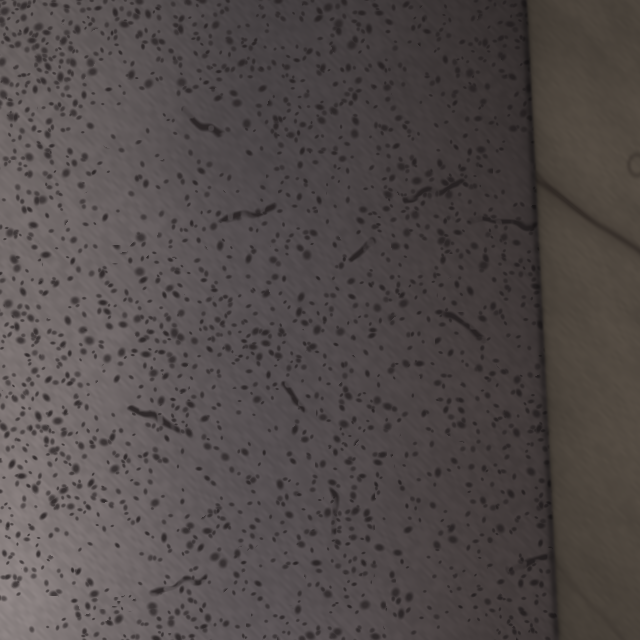
Write a Shadertoy shader that draws this texture.

```glsl
const vec3 PANEL_LEFT = vec3(0.470, 0.438, 0.436);
const vec3 PANEL_MID = vec3(0.322, 0.299, 0.308);
const vec3 PANEL_RIGHT = vec3(0.256, 0.229, 0.228);
const vec3 STONE = vec3(0.318, 0.287, 0.254);
const vec3 SPECK = vec3(0.138, 0.120, 0.123);
const vec3 VEIN = vec3(0.185, 0.158, 0.142);
const float EDGE_BASE = 0.873;
const float EDGE_LEAN = 0.050;
const float COARSE_GRID = 46.0;
const float FINE_GRID = 76.0;
const float SPECK_DENSITY = 0.37;
const float CRACK_WIDTH = 0.0048;

// Short dark chains: start xy, end xy
const int CRACKS = 11;
const vec4 CRACK[CRACKS] = vec4[CRACKS](
    vec4(0.349, 0.651, 0.430, 0.681), vec4(0.632, 0.688, 0.723, 0.717),
    vec4(0.736, 0.661, 0.836, 0.648), vec4(0.293, 0.827, 0.341, 0.789),
    vec4(0.208, 0.365, 0.276, 0.328), vec4(0.241, 0.073, 0.319, 0.099),
    vec4(0.553, 0.596, 0.582, 0.622), vec4(0.794, 0.109, 0.870, 0.138),
    vec4(0.521, 0.232, 0.525, 0.167), vec4(0.697, 0.512, 0.753, 0.469),
    vec4(0.443, 0.397, 0.471, 0.355));

vec3 hash3(vec2 p) {
    vec3 q = fract(p.xyx * vec3(0.1031, 0.1030, 0.0973));
    q += dot(q, q.yxz + 33.33);
    return fract((q.xxy + q.yzz) * q.zyx);
}

float noise(vec2 p) {
    vec2 i = floor(p), f = fract(p);
    f = f * f * (3.0 - 2.0 * f);
    float low = mix(hash3(i).x, hash3(i + vec2(1, 0)).x, f.x);
    float high = mix(hash3(i + vec2(0, 1)).x, hash3(i + vec2(1, 1)).x, f.x);
    return mix(low, high, f.y);
}

float fbm(vec2 p) {
    float sum = 0.0, amp = 0.5;
    for (int i = 0; i < 4; i++) {
        sum += amp * noise(p);
        p = mat2(1.6, 1.2, -1.2, 1.6) * p + 7.3;
        amp *= 0.5;
    }
    return sum;
}

// Scattered, randomly turned ovals; density is the chance of a filled cell
float specks(vec2 uv, float grid, float density, float size, float seed) {
    vec2 p = uv * grid, cell = floor(p);
    float cover = 0.0;
    for (int y = -1; y <= 1; y++)
    for (int x = -1; x <= 1; x++) {
        vec2 id = cell + vec2(x, y);
        vec3 place = hash3(id + seed), form = hash3(id + seed + 61.7);
        vec2 d = p - id - place.xy;
        float a = 6.2832 * form.x;
        d = mat2(cos(a), -sin(a), sin(a), cos(a)) * d;
        d.y *= 1.1 + 0.6 * form.y;
        float radius = size * (0.65 + 0.7 * form.z);
        float oval = 1.0 - smoothstep(radius * 0.35, radius * 1.5, length(d));
        cover = max(cover, oval * step(place.z, density) * (0.75 + 0.25 * form.y));
    }
    return cover;
}

float segment(vec2 p, vec2 a, vec2 b) {
    vec2 ab = b - a;
    return length(p - a - ab * clamp(dot(p - a, ab) / dot(ab, ab), 0.0, 1.0));
}

float cracks(vec2 uv) {
    vec2 warped = uv + 0.013 * (vec2(noise(uv * 45.0), noise(uv * 45.0 + 19.0)) - 0.5);
    float d = 1.0;
    for (int i = 0; i < CRACKS; i++) d = min(d, segment(warped, CRACK[i].xy, CRACK[i].zw));
    float beads = 0.25 + 0.75 * smoothstep(0.25, 0.6, noise(uv * 100.0 + 4.0));
    return (1.0 - smoothstep(CRACK_WIDTH * 0.3, CRACK_WIDTH * 1.6, d)) * beads;
}

float blob(vec2 p, vec2 centre, float radius) {
    vec2 d = (p - centre) / radius;
    return exp(-dot(d, d));
}

vec3 panel(vec2 uv, float grain) {
    vec3 col = mix(PANEL_LEFT, PANEL_MID, smoothstep(-0.02, 0.45, uv.x));
    col = mix(col, PANEL_RIGHT, smoothstep(0.38, 0.82, uv.x));
    col *= mix(1.08, 0.85, uv.y * uv.y);
    col *= 1.0 + 0.14 * (fbm(uv * 5.0) - 0.47) + 0.10 * grain;
    col += 0.05 * blob(uv, vec2(0.0, 0.05), 0.12);

    // Crowded at the left, the top and near the centre
    float density = SPECK_DENSITY + 0.55 * (noise(uv * 11.0) - 0.5);
    density += 0.20 * smoothstep(0.14, 0.0, uv.x) * smoothstep(0.1, 0.35, uv.y);
    density += 0.20 * smoothstep(0.82, 1.0, uv.y) + 0.25 * blob(uv, vec2(0.37, 0.48), 0.07);
    density -= 0.16 * blob(uv, vec2(0.2, 0.72), 0.12) + 0.20 * blob(uv, vec2(0.08, 0.08), 0.13);
    float dark = specks(uv, COARSE_GRID, density, 0.265, 11.0);
    dark = max(dark, 0.8 * specks(uv, FINE_GRID, density, 0.29, 83.0));
    dark = max(dark, cracks(uv));
    return mix(col, SPECK * mix(1.25, 0.95, uv.x), 0.92 * dark);
}

vec3 stone(vec2 uv, float grain) {
    vec2 flow = vec2(uv.x + uv.y, uv.y - uv.x);
    float cloud = fbm(flow * vec2(18.0, 6.0)) - 0.47;
    vec3 col = STONE * (1.0 + 0.16 * cloud + 0.06 * grain);
    col *= 1.0 - 0.10 * smoothstep(0.75, 1.0, uv.y) - 0.10 * smoothstep(0.35, 0.0, uv.y);

    // Diagonal veins and a small ring
    float wobble = 0.012 * (noise(uv * 14.0) - 0.5);
    float main = uv.y - (0.720 - 0.70 * (uv.x - 0.833)) + wobble;
    float side = uv.y - (0.735 - 0.90 * (uv.x - 0.833)) - wobble;
    float vein = 0.55 * exp(-pow(main / 0.006, 2.0)) + 0.20 * exp(-pow(main / 0.022, 2.0));
    vein += 0.30 * exp(-pow(side / 0.005, 2.0)) * smoothstep(0.95, 0.88, uv.x);
    float low = uv.y - (0.105 - 1.1 * (uv.x - 0.88)) + wobble;
    vein += 0.20 * exp(-pow(low / 0.008, 2.0));
    float ring = length((uv - vec2(0.995, 0.742)) * vec2(1.3, 1.0)) - 0.016;
    vein += 0.40 * exp(-pow(ring / 0.005, 2.0));
    return mix(col, VEIN, clamp(vein, 0.0, 0.85));
}

void mainImage(out vec4 fragColor, in vec2 fragCoord) {
    vec2 uv = fragCoord / iResolution.xy;
    float grain = noise(vec2(uv.x + uv.y, uv.y - uv.x) * vec2(150.0, 60.0)) - 0.5;
    float side = uv.x - (EDGE_BASE - EDGE_LEAN * uv.y);

    vec3 col = mix(panel(uv, grain), stone(uv, grain), smoothstep(-0.003, 0.003, side));

    // Contact shadow along the joint
    float ragged = 0.6 + 0.6 * noise(uv * vec2(40.0, 80.0));
    col *= 1.0 - 0.32 * ragged * exp(-pow((side + 0.003) / 0.006, 2.0));
    col *= 1.0 - 0.14 * exp(-abs(side) / 0.025);
    fragColor = vec4(col, 1.0);
}
```
